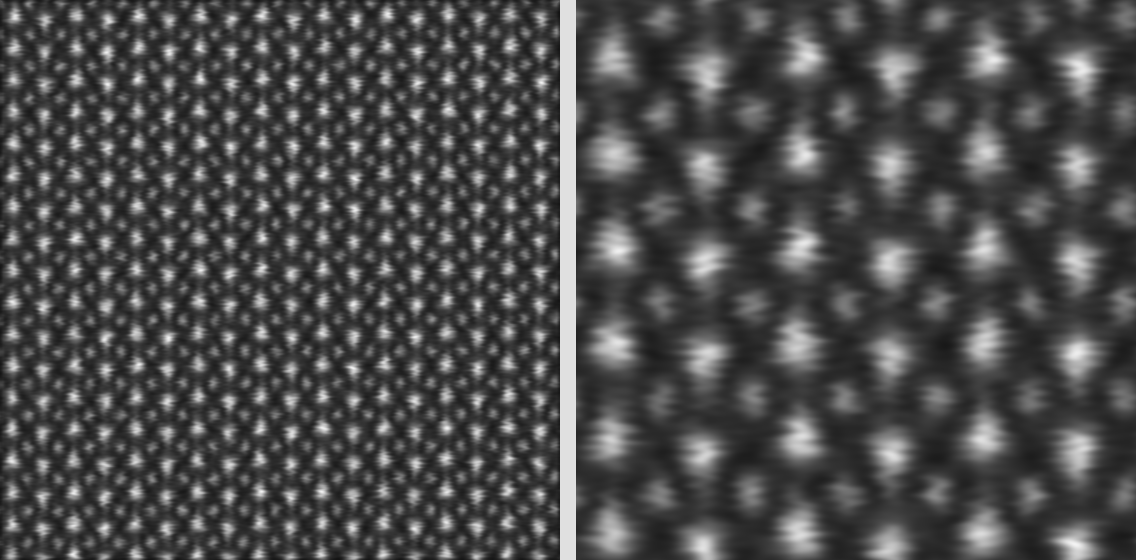
Left: the whole. Right: its middle third, enlarged.
A Shadertoy shader for this pattern:

```glsl
// Greyscale lattice of bright teardrop spots with small dim dots between, blurred by scan noise.

#define GRID vec2(18.06, 17.63)       // spots across and down
#define ORIGIN vec2(0.026, 0.030)     // first spot, from the upper left
#define SKEW vec2(0.0055, 0.0042)     // slight drift of columns and rows
#define STAGGER 0.125                 // drop of every second column
#define SPOT_SIZE vec2(0.150, 0.185)  // in cells
#define DOT_SIZE vec2(0.118, 0.130)
#define SPOT_GLOW 0.68
#define DOT_GLOW 0.37
#define BASE_GREY 0.135
#define SCAN_FREQ vec2(64.0, 185.0)   // grain stretched along the scan lines
#define JITTER 0.10                   // sideways shake of scan lines, in cells

float hash(vec2 p) {
    vec3 q = fract(p.xyx * vec3(0.1031, 0.1030, 0.0973));
    q += dot(q, q.yzx + 33.33);
    return fract((q.x + q.y) * q.z);
}

float cornerSlope(vec2 corner, vec2 offset) {
    float angle = 6.2832 * hash(corner);
    return dot(vec2(cos(angle), sin(angle)), offset);
}

float gradientNoise(vec2 p) {
    vec2 i = floor(p), f = p - i;
    vec2 u = f * f * f * (f * (f * 6.0 - 15.0) + 10.0);
    vec2 e = vec2(1.0, 0.0);
    return mix(mix(cornerSlope(i, f), cornerSlope(i + e, f - e), u.x),
               mix(cornerSlope(i + e.yx, f - e.yx), cornerSlope(i + 1.0, f - 1.0), u.x), u.y);
}

float gaussian(vec2 d, vec2 sigma) {
    d /= sigma;
    return exp(-0.5 * dot(d, d));
}

// Teardrop: the tip points up for tip = 1 and down for tip = -1
float teardrop(vec2 d, float tip) {
    float along = d.y * tip;
    float spread = 1.0 + 0.9 * clamp(along, -0.45, 0.3);
    float stretch = mix(1.15, 0.85, smoothstep(-0.2, 0.2, along));
    return gaussian(d, SPOT_SIZE * vec2(spread, stretch));
}

float lattice(vec2 g) {
    vec2 home = floor(g + 0.5);
    float glow = 0.0;
    for (int y = -1; y <= 1; y++)
    for (int x = -1; x <= 1; x++) {
        vec2 cell = home + vec2(x, y);
        float odd = mod(cell.x, 2.0);
        float vary = hash(cell + 40.0) - 0.5;
        vec2 d = g - cell;
        vec2 spot = d - vec2(0.03 * vary, STAGGER * odd);
        glow += SPOT_GLOW * (1.0 + 0.14 * vary) * teardrop(spot, 1.0 - 2.0 * odd);
        glow += DOT_GLOW * (1.0 - 0.2 * vary) * gaussian(d - vec2(0.5, 0.57), DOT_SIZE);
        // Faint bridge down each column
        glow += 0.06 * gaussian(spot - vec2(0.0, 0.5), vec2(0.13, 0.16));
    }
    return glow;
}

void mainImage(out vec4 fragColor, in vec2 fragCoord) {
    vec2 uv = fragCoord / iResolution.xy;
    vec2 p = vec2(uv.x, 1.0 - uv.y);

    // Skewed lattice coordinates, shaken line by line
    vec2 g = (p - ORIGIN + SKEW * p.yx) * GRID;
    g.x += JITTER * gradientNoise(p * vec2(22.0, SCAN_FREQ.y) + 7.3);
    g += 0.05 * vec2(gradientNoise(p * 45.0), gradientNoise(p * 45.0 + 31.7));

    // Scan grain on the glow, soft mottling in the gaps
    float grain = gradientNoise(p * SCAN_FREQ + 3.1);
    float mottle = gradientNoise(p * 62.0 + 11.0);
    float grey = BASE_GREY + lattice(g) * (1.0 + 0.24 * grain) + 0.07 * mottle + 0.03 * grain;

    // Thin darker rim
    vec2 rim = min(p, 1.0 - p);
    grey *= mix(0.65, 1.0, smoothstep(0.0, 0.007, min(rim.x, rim.y)));

    fragColor = vec4(vec3(clamp(grey, 0.0, 1.0)), 1.0);
}
```
